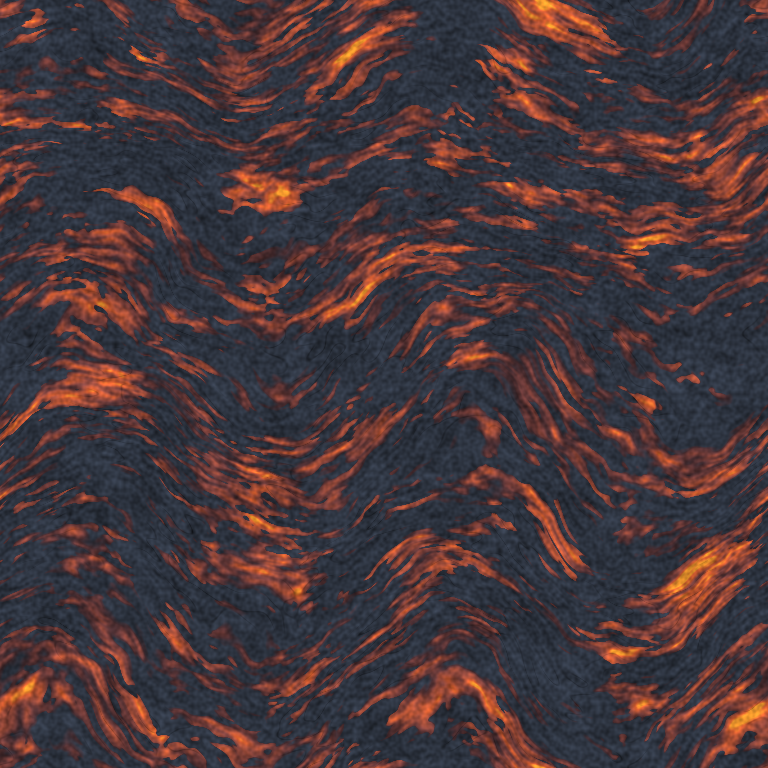
Reproduce this texture procedurally as a Shadertoy shader.

```glsl
// Seamless cooling lava: slate crust torn into wavy, glowing splinters.

const float TAU = 6.2831853;
const float WAVE_HEIGHT = 0.052;   // main undulation of the flow
const float WAVE_COUNT = 2.0;      // whole waves across the tile
const float WAVE_PEAK = 0.09;      // horizontal place of the first crest
const float SWIRL = 0.10;          // broad irregular bending
const float RAGGED = 0.008;        // small bending that frays the edges
const float NOISE_SPREAD = 0.2;    // standard deviation of the noise
const float COVERAGE = 0.10;       // raises the share of open lava
const float EDGE_WIDTH = 0.34;     // softness of the crust edge
const float GLOW = 0.85;           // variation of heat inside the lava
const float CRUST_GRAIN = 0.42;
const float LAVA_GRAIN = 0.36;

const vec3 HEAT_COLORS[6] = vec3[6](
    vec3(0.175, 0.202, 0.250),     // slate crust
    vec3(0.270, 0.170, 0.185),     // maroon rim
    vec3(0.445, 0.235, 0.220),     // rust
    vec3(0.630, 0.300, 0.220),     // ember
    vec3(0.800, 0.350, 0.180),     // orange
    vec3(0.920, 0.580, 0.170));    // molten gold

float hash(vec2 p) {
    return fract(sin(dot(p, vec2(127.1, 311.7))) * 43758.5453);
}

// Slope contribution of one lattice corner; the lattice wraps at period.
float corner(vec2 cell, vec2 offset, vec2 period, float seed) {
    float angle = TAU * hash(mod(cell, period) + seed * 17.3);
    return dot(vec2(cos(angle), sin(angle)), offset);
}

// Gradient noise that repeats over the unit square for whole frequencies.
float noise(vec2 uv, vec2 freq, float seed) {
    vec2 p = uv * freq + seed * vec2(0.37, 0.61);
    vec2 cell = floor(p), f = p - cell;
    vec2 w = f * f * f * (f * (f * 6.0 - 15.0) + 10.0);
    vec2 x = vec2(1.0, 0.0), y = vec2(0.0, 1.0);
    float low = mix(corner(cell, f, freq, seed),
                    corner(cell + x, f - x, freq, seed), w.x);
    float high = mix(corner(cell + y, f - y, freq, seed),
                     corner(cell + x + y, f - x - y, freq, seed), w.x);
    return mix(low, high, w.y);
}

// Straightens the flow so that streaks run along x.
vec2 flowSpace(vec2 uv) {
    float shift = 0.025 * sin(TAU * uv.y + 1.0);
    float height = WAVE_HEIGHT * (1.0 + 0.25 * sin(TAU * uv.y - 0.6));
    float bend = height * cos(TAU * WAVE_COUNT * (uv.x - WAVE_PEAK + shift));
    bend += SWIRL * noise(uv, vec2(3.0), 1.0);
    bend += 0.035 * noise(uv, vec2(8.0), 2.0);
    bend += RAGGED * noise(uv, vec2(27.0), 3.0);
    float slide = 0.03 * noise(uv, vec2(9.0), 4.0);
    return uv + vec2(slide, -bend);
}

// Patches broken into ever finer splinters, scaled to unit spread.
float lavaField(vec2 q) {
    float sum = 0.80 * noise(q, vec2(5.0, 10.0), 5.0);
    sum += 0.80 * noise(q, vec2(9.0, 27.0), 6.0);
    sum += 0.75 * noise(q, vec2(19.0, 58.0), 7.0);
    sum += 0.55 * noise(q, vec2(40.0, 112.0), 8.0);
    sum += 0.35 * noise(q, vec2(80.0, 180.0), 9.0);
    return sum / (NOISE_SPREAD * 1.5);
}

// Brightness inside the lava, independent of its outline.
float glowField(vec2 q) {
    float sum = 0.8 * noise(q, vec2(8.0, 15.0), 10.0);
    sum += 0.75 * noise(q, vec2(17.0, 46.0), 11.0);
    sum += 0.60 * noise(q, vec2(44.0, 96.0), 12.0);
    return sum / (NOISE_SPREAD * 1.25);
}

// Stony grain with thin dark creases.
float stone(vec2 uv, vec2 q) {
    float grain = 0.45 * noise(uv, vec2(13.0), 13.0);
    grain += 0.55 * noise(q, vec2(34.0, 58.0), 14.0);
    grain += 0.75 * noise(q, vec2(70.0, 130.0), 15.0);
    grain += 0.80 * noise(uv, vec2(170.0), 16.0);
    float crease = abs(noise(q, vec2(24.0, 52.0), 17.0));
    float gate = smoothstep(0.0, 0.3, noise(uv, vec2(12.0), 18.0));
    return grain - 0.5 * gate * (1.0 - smoothstep(0.0, 0.06, crease));
}

vec3 heatColor(float heat) {
    vec3 color = HEAT_COLORS[0];
    for (int i = 1; i < 6; i++) {
        color = mix(color, HEAT_COLORS[i], clamp(heat - float(i - 1), 0.0, 1.0));
    }
    return color;
}

void mainImage(out vec4 fragColor, in vec2 fragCoord) {
    vec2 uv = fragCoord / iResolution.xy;
    vec2 q = flowSpace(uv);

    // Heat rises from the torn rim towards the glowing cores
    float lava = lavaField(q) + COVERAGE;
    float rim = smoothstep(0.0, EDGE_WIDTH, lava);
    float heat = rim * max(0.85 + 0.9 * (lava - 0.1) + GLOW * glowField(q), 0.0);

    // Shared grain ties crust and lava together
    float grain = mix(CRUST_GRAIN, LAVA_GRAIN, rim) * stone(uv, q);
    vec3 color = heatColor(heat) * (1.0 + grain);

    fragColor = vec4(clamp(color, 0.0, 1.0), 1.0);
}
```
